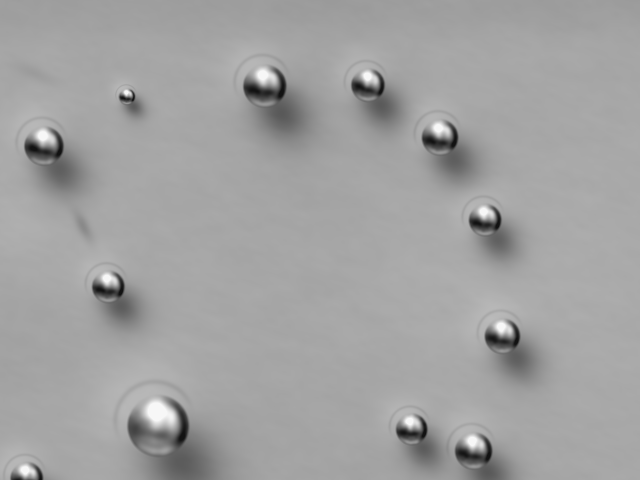
A Shadertoy shader for this texture:

```glsl
// Chrome beads resting in a loose ring on a soft grey sheet.
// Each bead is a disc with painted reflections, an upper-left glow and a
// lower-right shadow; layered value noise gives the sheet its faint grain.

const int BEAD_COUNT = 12;

// Bead centre (x, y) and radius, in units of canvas height.
const vec3 BEADS[BEAD_COUNT] = vec3[BEAD_COUNT](
    vec3(0.552, 0.821, 0.045), vec3(0.767, 0.823, 0.035),
    vec3(0.917, 0.714, 0.038), vec3(1.011, 0.542, 0.034),
    vec3(1.047, 0.300, 0.037), vec3(0.987, 0.061, 0.039),
    vec3(0.858, 0.106, 0.033), vec3(0.330, 0.113, 0.064),
    vec3(0.056, 0.004, 0.034), vec3(0.226, 0.403, 0.034),
    vec3(0.092, 0.696, 0.041), vec3(0.265, 0.799, 0.017));

float hash(vec2 p) {
    vec3 q = fract(vec3(p.xyx) * 0.1031);
    q += dot(q, q.yzx + 33.33);
    return fract((q.x + q.y) * q.z);
}

float valueNoise(vec2 p) {
    vec2 cell = floor(p);
    vec2 f = fract(p);
    f = f * f * (3.0 - 2.0 * f);
    float low = mix(hash(cell), hash(cell + vec2(1, 0)), f.x);
    float high = mix(hash(cell + vec2(0, 1)), hash(cell + vec2(1, 1)), f.x);
    return mix(low, high, f.y);
}

vec2 rotate(vec2 p, float angle) {
    float c = cos(angle), s = sin(angle);
    return vec2(c * p.x - s * p.y, s * p.x + c * p.y);
}

// Soft elliptical blob, 1 at its centre.
float blob(vec2 p, vec2 centre, vec2 size) {
    vec2 d = (p - centre) / size;
    return exp(-dot(d, d));
}

// Sheet brightness: broad tone, slanted grain and two faint smudges.
float sheet(vec2 p) {
    vec2 slanted = rotate(p, 0.3);
    float tone = 0.648;
    tone += 0.025 * (valueNoise(p * 3.0 + 4.0) - 0.5);
    tone += 0.014 * (valueNoise(slanted * vec2(18.0, 38.0)) - 0.5);
    tone += 0.010 * (valueNoise(slanted * vec2(50.0, 95.0)) - 0.5);
    tone -= 0.035 * smoothstep(0.88, 1.0, p.y);
    tone += 0.035 * blob(p, vec2(0.04, 0.53), vec2(0.14, 0.12));
    tone += 0.025 * blob(p, vec2(1.0, 0.42), vec2(0.30, 0.25));
    tone -= 0.12 * blob(rotate(p - vec2(0.174, 0.527), 1.1), vec2(0), vec2(0.032, 0.012));
    tone -= 0.045 * blob(rotate(p - vec2(0.075, 0.845), 0.4), vec2(0), vec2(0.045, 0.014));
    return tone;
}

// Glow (positive) and shadow (negative) cast on the sheet; q is in bead radii.
float castLight(vec2 q) {
    float glow = 0.09 * blob(q, vec2(-0.45, 0.55), vec2(1.35));
    float shadow = 0.25 * blob(rotate(q - vec2(0.65, -1.05), 0.85), vec2(0), vec2(1.45, 1.05));
    float farShadow = 0.06 * blob(q, vec2(1.1, -1.6), vec2(1.7));
    float lip = 0.06 * blob(vec2(length(q - vec2(-0.12, 0.15))), vec2(1.28), vec2(0.13));
    return glow - shadow - farShadow - lip * smoothstep(-0.2, 1.0, q.y - 0.4 * q.x);
}

// Chrome reflections; tilt turns the pattern, clearness lightens the core.
float chrome(vec2 q, float tilt, float clearness) {
    vec2 t = rotate(q, tilt);
    float r = length(q);
    float tone = 0.43 + 0.15 * t.y;
    tone = mix(tone, 0.60, clearness * smoothstep(0.95, 0.4, r));
    tone -= 0.34 * blob(t, vec2(-0.55, -0.15), vec2(0.50, 0.30)) * (1.0 - 0.4 * clearness);
    tone -= 0.25 * blob(t, vec2(0.15, -0.30), vec2(0.45, 0.20));
    // Dark crescent along the right rim, pale one along the bottom.
    float rim = exp(-pow((r - 0.84) / 0.16, 2.0));
    tone -= 0.36 * rim * smoothstep(0.1, 0.8, q.x + 0.15 * q.y);
    tone += 0.30 * rim * smoothstep(0.35, 0.95, -q.y);
    // Window highlight with a spill to the right.
    tone += 0.58 * blob(t, vec2(-0.12, 0.50), vec2(0.42, 0.36));
    tone += 0.28 * blob(t, vec2(0.42, 0.30), vec2(0.20, 0.35));
    tone += 0.22 * blob(t, vec2(-0.10, 0.05), vec2(0.20, 0.30));
    tone += 0.06 * (valueNoise(t * 5.0 + tilt * 40.0) - 0.5);
    return clamp(tone, 0.07, 0.97);
}

void mainImage(out vec4 fragColor, in vec2 fragCoord) {
    vec2 p = fragCoord / iResolution.y;
    float pixel = 1.0 / iResolution.y;
    float tone = sheet(p);

    // Light and shadow first, so that beads lie on top.
    for (int i = 0; i < BEAD_COUNT; i++) {
        tone += castLight((p - BEADS[i].xy) / BEADS[i].z);
    }
    for (int i = 0; i < BEAD_COUNT; i++) {
        float radius = BEADS[i].z;
        vec2 q = (p - BEADS[i].xy) / radius;
        float tilt = 0.5 * (hash(vec2(float(i), 7.0)) - 0.5);
        float clearness = smoothstep(0.045, 0.062, radius);
        float edge = max(1.5 * pixel / radius, 0.06);
        float cover = 1.0 - smoothstep(1.0 - edge, 1.0 + edge, length(q));
        // The upper-left rim melts into the sheet.
        cover *= 1.0 - 0.7 * smoothstep(0.72, 1.0, dot(q, vec2(-0.55, 0.83)));
        tone = mix(tone, chrome(q, tilt, clearness), cover);
    }
    fragColor = vec4(vec3(clamp(tone, 0.0, 1.0)), 1.0);
}
```
